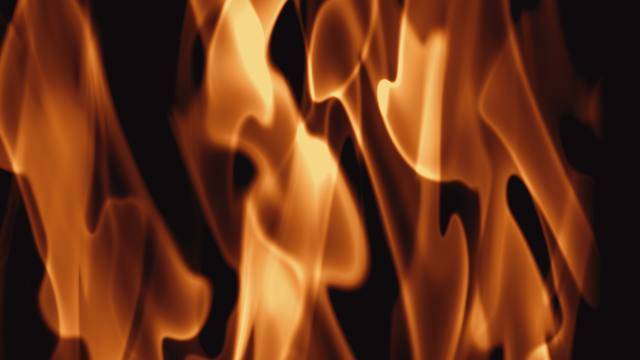
This texture is drawn by a Shadertoy shader. Its source:

```glsl
// Tall translucent flames with bright curling rims on a near-black background.

const vec3 FIRE[6] = vec3[6](
    vec3(0.06, 0.045, 0.048),
    vec3(0.28, 0.09, 0.06),
    vec3(0.49, 0.18, 0.07),
    vec3(0.73, 0.35, 0.09),
    vec3(0.92, 0.58, 0.26),
    vec3(0.96, 0.84, 0.52));

// Heat from 0 to 1 becomes a blend of neighbouring fire colours.
vec3 fireColor(float heat) {
    float t = clamp(heat, 0.0, 1.0) * 5.0;
    vec3 color = FIRE[0];
    for (int i = 1; i < 6; i++) {
        color = mix(color, FIRE[i], clamp(t - float(i - 1), 0.0, 1.0));
    }
    return color;
}

// Layered sines fold the plane into rising, curling streams.
vec2 curl(vec2 p, vec2 scale, float seed) {
    const vec2 SWAY = vec2(0.88, 0.74);
    vec2 q = p * scale + seed * vec2(3.7, 1.9);
    q.x += 0.1 * q.y;
    float freq = 0.95;
    for (int i = 0; i < 4; i++) {
        vec2 phase = seed * vec2(1.7, 2.9) + float(i) * vec2(2.1, 0.8);
        q += SWAY / freq * sin(freq * q.yx + phase);
        freq *= 1.58;
    }
    return q;
}

// Smooth height whose contours outline the tongues of flame.
float tongueHeight(vec2 q, float seed) {
    return sin(q.x) + 0.6 * sin(0.37 * q.x + 0.8 * q.y + seed);
}

// One sheet: lit edge, silky body fading inward, faint glow outside.
float flameSheet(vec2 p, vec2 scale, float seed, float level, float body, float rim) {
    const float STEP = 0.002;
    vec2 q = curl(p, scale, seed);
    float h = tongueHeight(q, seed);
    float hx = tongueHeight(curl(p + vec2(STEP, 0.0), scale, seed), seed);
    float hy = tongueHeight(curl(p + vec2(0.0, STEP), scale, seed), seed);
    float slope = length(vec2(hx - h, hy - h)) / STEP;
    float depth = h - level;
    float dist = depth / max(slope, 6.0);

    float patchy = 0.5 + 0.5 * sin(4.3 * p.x + 5.1 * p.y + 2.0 * seed);
    float softness = mix(0.008, 0.036, patchy);
    float inside = smoothstep(-softness, softness, dist);
    float fade = 0.3 + 0.7 * exp(-1.3 * max(depth, 0.0));
    float silk = 0.88 + 0.24 * sin(2.3 * q.x + 0.6 * q.y + seed);
    float glow = 0.14 * exp(min(dist, 0.0) / 0.025) * (1.0 - inside);

    float width = mix(0.006, 0.013, patchy);
    float line = exp(-dist * dist / (width * width));
    float lineFade = 0.2 + 0.8 * smoothstep(-0.4, 0.9, sin(0.9 * q.y + seed));
    return body * (inside * fade * silk + glow) + rim * line * lineFade;
}

// Broad brightness: hottest near the middle, dark at the right border.
float hearth(vec2 uv) {
    float offset = (uv.x - 0.52) / 0.25;
    float core = mix(0.62, 1.0, exp(-offset * offset));
    float drift = 1.0 + 0.18 * sin(9.0 * uv.x + 3.0 * uv.y + 1.0)
                      + 0.12 * sin(5.0 * uv.y - 14.0 * uv.x);
    return core * drift * (1.0 - smoothstep(0.86, 0.98, uv.x));
}

// Deepens the gaps and lifts the lit sheets, easing off at the top.
float contrast(float heat, float gain, float floorHeat) {
    return gain * (heat - 0.17 * heat * heat) - floorHeat;
}

void mainImage(out vec4 fragColor, in vec2 fragCoord) {
    vec2 uv = fragCoord / iResolution.xy;
    vec2 p = fragCoord / iResolution.y;

    // Large tongues, a second translucent veil, dim streaks, loose filaments
    float heat = flameSheet(p, vec2(11.0, 4.6), 1.3, 0.18, 0.70, 0.19);
    heat += flameSheet(p, vec2(13.5, 4.6), 4.6, 0.28, 0.42, 0.15);
    heat += flameSheet(p, vec2(17.0, 3.0), 7.9, 0.26, 0.24, 0.05);
    heat += flameSheet(p, vec2(9.5, 3.0), 11.2, 0.35, 0.0, 0.17);

    heat = contrast(heat * hearth(uv), 1.7, 0.18);
    fragColor = vec4(fireColor(heat), 1.0);
}
```
